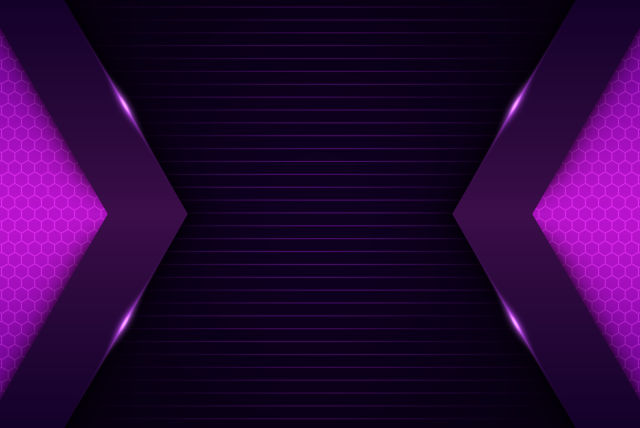
This background is drawn by a Shadertoy shader. Its source:

```glsl
// Dark violet stage with faint glowing scan lines, framed by two mirrored chevron
// bands with glints on their rims; honeycomb panels shine behind the bands.
// Both axes are folded, so one slanted distance field shapes all four quarters.

#define INNER_TIP 0.309    // band tip, from the centre, in canvas heights
#define OUTER_TIP 0.496    // panel tip
#define LINE_GAP 0.03006   // spacing of the scan lines
#define LINE_SHIFT 0.0025  // height of the middle scan line
#define LINE_WIDTH 0.0012
#define HEX_SIZE 0.031     // width of one honeycomb cell
#define HEX_WIDTH 0.0011
#define GLINT_POS vec2(0.457, 0.254)

const vec2 EDGE_NORMAL = vec2(0.866, -0.5);
const vec2 EDGE_DIR = vec2(0.5, 0.866);

float hash(float n) {
    return fract(sin(n * 127.1) * 43758.5453);
}

float bell(float x, float width) {
    return exp(-x * x / (width * width));
}

// Thin line that keeps its energy when it is narrower than a pixel
float thinLine(float dist, float width, float px) {
    float w = sqrt(width * width + 0.2 * px * px);
    return bell(dist, w) * width / w;
}

// Signed distance to a slanted edge, positive on the outer side
float edgeDistance(vec2 q, float tip) {
    return dot(q - vec2(tip, 0.0), EDGE_NORMAL);
}

// Distance to the nearest wall of a pointy-topped honeycomb
float hexWall(vec2 p) {
    vec2 cell = vec2(1.0, 1.7320508);
    vec2 u = p / HEX_SIZE;
    vec2 a = mod(u, cell) - 0.5 * cell;
    vec2 b = mod(u - 0.5 * cell, cell) - 0.5 * cell;
    vec2 g = abs(dot(a, a) < dot(b, b) ? a : b);
    return (0.5 - max(g.x, dot(g, EDGE_DIR))) * HEX_SIZE;
}

vec3 stage(vec2 p, float inner, float px) {
    vec3 color = mix(vec3(0.022, 0.0, 0.055), vec3(0.055, 0.002, 0.125),
                     exp(-dot(p, p) * 3.2));
    // Scan lines, each brightest at a slightly different place
    float row = (p.y - LINE_SHIFT) / LINE_GAP;
    float id = floor(row + 0.5);
    float peak = 0.16 * (hash(id + 40.0) - 0.5);
    float fade = bell(p.x - peak, 0.34) * mix(0.55, 1.0, bell(p.y, 0.4));
    float line = thinLine((row - id) * LINE_GAP, LINE_WIDTH, px);
    color += vec3(0.30, 0.06, 0.36) * line * fade;
    // Shadow cast by the band
    return color * (1.0 - 0.65 * exp(min(inner, 0.0) / 0.035));
}

vec3 band(vec2 q) {
    vec3 dark = vec3(0.075, 0.003, 0.16);
    vec3 warm = vec3(0.235, 0.055, 0.29);
    return mix(warm, dark, pow(clamp(q.y * 2.0, 0.0, 1.0), 0.9));
}

vec3 panel(vec2 p, vec2 q, float outer, float px) {
    vec3 color = mix(vec3(0.72, 0.075, 0.80), vec3(0.47, 0.02, 0.62),
                     smoothstep(0.0, 0.45, q.y));
    float wall = thinLine(hexWall(p), HEX_WIDTH, px);
    color += vec3(0.20, 0.13, 0.18) * wall;
    float shadow = exp(-max(outer, 0.0) / 0.022);
    return color * (1.0 - 0.6 * shadow * smoothstep(-0.03, 0.12, q.y));
}

// Tapered streak of light lying along the rim of the band
vec3 glint(vec2 q, float inner) {
    float s = dot(q - GLINT_POS, EDGE_DIR);
    float taper = 0.003 + 0.008 * bell(s, 0.07);
    vec3 glow = vec3(0.45, 0.18, 0.55) * bell(s, 0.065) * bell(inner, taper);
    glow += vec3(0.50, 0.42, 0.50) * bell(s, 0.022) * bell(inner, 0.0045);
    glow += vec3(0.16, 0.05, 0.20) * bell(s, 0.15) * bell(inner, 0.0025);
    return glow;
}

void mainImage(out vec4 fragColor, in vec2 fragCoord) {
    float px = 1.0 / iResolution.y;
    vec2 p = (fragCoord - 0.5 * iResolution.xy) * px;
    vec2 q = abs(p);
    float inner = edgeDistance(q, INNER_TIP);
    float outer = edgeDistance(q, OUTER_TIP);

    // Layers from the centre outwards
    vec3 color = stage(p, inner, px);
    color = mix(color, band(q), clamp(inner / px + 0.5, 0.0, 1.0));
    color = mix(color, panel(p, q, outer, px), clamp(outer / px + 0.5, 0.0, 1.0));
    color += glint(q, inner);

    fragColor = vec4(clamp(color, 0.0, 1.0), 1.0);
}
```
